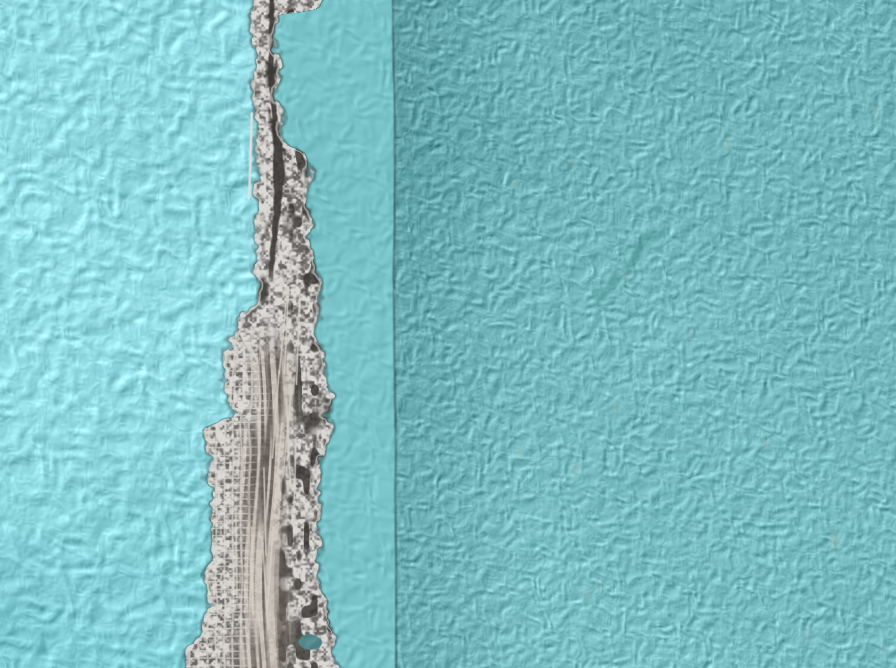
A Shadertoy shader for this texture:

```glsl
// Turquoise stucco corner with a torn edge exposing plaster, mesh and fibres.

float hash(vec2 p) {
    vec3 q = fract(vec3(p.xyx) * 0.1031);
    q += dot(q, q.yzx + 33.33);
    return fract((q.x + q.y) * q.z);
}

float noise(vec2 p) {
    vec2 i = floor(p), f = fract(p);
    f = f * f * (3.0 - 2.0 * f);
    return mix(mix(hash(i), hash(i + vec2(1, 0)), f.x),
               mix(hash(i + vec2(0, 1)), hash(i + vec2(1, 1)), f.x), f.y);
}

float fbm(vec2 p) {
    float sum = 0.0, amp = 0.5;
    for (int i = 0; i < 4; i++) {
        sum += amp * noise(p);
        p = mat2(1.6, 1.2, -1.2, 1.6) * p + 7.3;
        amp *= 0.5;
    }
    return sum;
}

// Stucco height: warped lumps with short worm-like ridges
float stucco(vec2 p, float scale) {
    vec2 q = p * scale;
    q += 1.2 * vec2(noise(q * 0.6), noise(q * 0.6 + 31.0));
    float ridge = 1.0 - abs(2.0 * noise(q) - 1.0);
    return 0.55 * ridge + 0.45 * noise(q * 1.9 + 5.0);
}

// Light from the upper left grazing the stucco
float relief(vec2 p, float scale) {
    vec2 toLight = vec2(-0.3, 0.4) / scale;
    return stucco(p, scale) - stucco(p + toLight, scale);
}

float band(float x, float halfWidth, float blur) {
    return 1.0 - smoothstep(halfWidth - blur, halfWidth + blur, abs(x));
}

float strand(vec2 p, vec2 a, vec2 b, float width, float blur) {
    vec2 ab = b - a;
    float h = clamp(dot(p - a, ab) / dot(ab, ab), 0.0, 1.0);
    return band(length(p - a - ab * h), width, blur);
}

// Left and right limits of the damage at a depth below the top
vec2 tornLimits(float d) {
    float left = 0.375 + 0.012 * smoothstep(0.0, 0.3, d) - 0.055 * smoothstep(0.41, 0.56, d)
               + 0.012 * smoothstep(0.58, 0.60, d) - 0.032 * smoothstep(0.62, 0.645, d)
               - 0.028 * smoothstep(0.92, 0.98, d);
    float right = 0.414 + 0.006 * smoothstep(0.14, 0.19, d) + 0.043 * smoothstep(0.20, 0.245, d)
                + 0.013 * smoothstep(0.33, 0.42, d) + 0.016 * smoothstep(0.48, 0.60, d)
                - 0.014 * smoothstep(0.65, 0.73, d) + 0.020 * smoothstep(0.85, 0.95, d)
                + 0.058 * (1.0 - smoothstep(0.012, 0.024, d));
    return vec2(left, right);
}

vec3 paintedWalls(vec2 p, float seamX, float px) {
    float patches = fbm(p * 4.0) - 0.47;
    // Broad lit wall and the narrow return beside it
    vec3 lit = mix(vec3(0.50, 0.80, 0.83), vec3(0.57, 0.85, 0.88), smoothstep(0.0, 0.5, p.y + 0.3 * p.x));
    lit += 0.06 * patches + 0.24 * relief(p, 48.0) + 0.10 * relief(p, 110.0);
    vec3 narrow = vec3(0.47, 0.765, 0.785) + 0.04 * patches + 0.11 * relief(p, 65.0);
    vec3 col = mix(lit, narrow, smoothstep(0.39, 0.43, p.x));
    // Shaded wall, darker toward the seam and the top
    float bright = smoothstep(0.58, 0.82, p.x) * 0.55 + 0.45 * (1.0 - p.y);
    vec3 shade = mix(vec3(0.365, 0.625, 0.645), vec3(0.475, 0.745, 0.765), bright);
    shade += 0.07 * patches + 0.23 * relief(p, 78.0) + 0.09 * relief(p, 140.0);
    col = mix(col, shade, smoothstep(-px, px, p.x - seamX));
    float grime = band(p.x - seamX - 0.001, 0.0016, 0.0025) * (0.45 + 0.4 * noise(p * vec2(20, 60)));
    return mix(col, vec3(0.22, 0.38, 0.39), grime);
}

vec3 exposedCore(vec2 p, vec2 limits, float d, float px) {
    float s = (p.x - limits.x) / (limits.y - limits.x);
    float low = smoothstep(0.47, 0.56, d);
    // Gritty plaster with dark cavities along the right
    float grit = 0.55 * noise(p * 150.0) + 0.45 * noise(p * 290.0);
    vec3 col = mix(vec3(0.40, 0.39, 0.38), vec3(0.86, 0.85, 0.84), smoothstep(0.15, 0.72, grit));
    float cavity = smoothstep(0.60, 0.76, noise(p * vec2(85, 48) + 9.0)) * smoothstep(0.45, 0.7, s);
    col = mix(col, vec3(0.20, 0.19, 0.18), 0.8 * cavity);
    // Long fibres in the middle
    float sway = 0.006 * sin(p.y * 13.0);
    float fibre = noise(vec2((p.x + sway) * 230.0, p.y * 7.0));
    vec3 fibreCol = mix(vec3(0.38, 0.35, 0.33), vec3(0.80, 0.77, 0.73), smoothstep(0.2, 0.7, fibre));
    col = mix(col, fibreCol, low * band(s - 0.47, 0.20, 0.12) * 0.85);
    // Pale mesh on the left
    vec2 cell = fract((p + 0.006 * vec2(noise(p * 22.0), noise(p * 25.0 + 8.0))) * vec2(78, 88)) - 0.5;
    float mesh = max(band(cell.x, 0.12, 0.12), band(cell.y, 0.10, 0.12));
    col = mix(col, vec3(0.86, 0.85, 0.82), 0.7 * mesh * low * (1.0 - smoothstep(0.3, 0.5, s)));
    // Loose threads
    for (int i = 0; i < 14; i++) {
        float k = float(i), r = hash(vec2(k, 4.0));
        vec2 a = vec2(mix(0.33, 0.46, r), mix(0.02, 0.46, hash(vec2(k, 8.0))));
        vec2 b = a + vec2(0.025 * (hash(vec2(k, 2.0)) - 0.5), 0.13);
        col = mix(col, vec3(0.84, 0.82, 0.78), 0.8 * strand(p, a, b, 0.0012, px));
    }
    // Dark split above, opening into a hollow
    float splitX = 0.407 + 0.010 * smoothstep(0.12, 0.25, d) - 0.011 * smoothstep(0.27, 0.42, d);
    float splitWidth = 0.004 + 0.005 * band(d - 0.26, 0.04, 0.06);
    float split = band(p.x - splitX + 0.003 * (noise(p * 90.0) - 0.5), splitWidth, 0.002);
    split *= 1.0 - smoothstep(0.40, 0.43, d);
    float hollow = band(length((p - vec2(0.393, 0.565)) * vec2(1.0, 0.42)), 0.008, 0.004);
    return mix(col, vec3(0.23, 0.22, 0.21), 0.9 * max(split, hollow));
}

void mainImage(out vec4 fragColor, in vec2 fragCoord) {
    float px = 1.0 / iResolution.y;
    vec2 p = fragCoord * px;
    float depth = 1.0 - p.y;
    float seamX = 0.588 + 0.003 * (noise(vec2(p.y * 12.0, 2.0)) - 0.5) + 0.003 * depth;
    vec3 col = paintedWalls(p, seamX, px);
    // Diagonal scuffs and scattered pale flecks on the shaded wall
    float scuff = strand(p, vec2(0.89, 0.55), vec2(0.99, 0.66), 0.009, 0.010) * smoothstep(0.3, 0.65, noise(p * 42.0));
    col = mix(col, vec3(0.26, 0.54, 0.53), 0.5 * scuff);
    for (int i = 0; i < 16; i++) {
        vec2 c = vec2(mix(0.65, 1.33, hash(vec2(i, 17))), hash(vec2(i, 29)));
        float fleck = band(length(p - c) + 0.008 * (noise(p * 120.0) - 0.5), 0.005, 0.005);
        col = mix(col, vec3(0.60, 0.73, 0.72), 0.4 * fleck);
    }
    // Ragged tear with a contact shadow and pale rim
    vec2 limits = tornLimits(depth);
    float jag = 0.018 * (noise(p * 42.0) - 0.5) + 0.008 * (noise(p * 130.0) - 0.5);
    float inside = min(p.x - limits.x, limits.y - p.x) + jag;
    float chip = band(length((p - vec2(0.466, 0.04)) * vec2(0.7, 1.0)) + jag * 0.5, 0.012, px);
    col *= 1.0 - 0.32 * smoothstep(-0.007, 0.0, inside);
    vec3 core = exposedCore(p, limits, depth, px);
    core = mix(core, vec3(0.84, 0.84, 0.82), 0.6 * band(inside - 0.004, 0.002, 0.002));
    col = mix(col, core, smoothstep(-px, px, inside) * (1.0 - chip));
    col = mix(col, vec3(0.86, 0.88, 0.87), strand(p, vec2(0.373, 0.705), vec2(0.377, 0.83), 0.0018, px));
    fragColor = vec4(clamp(col, 0.0, 1.0), 1.0);
}
```
